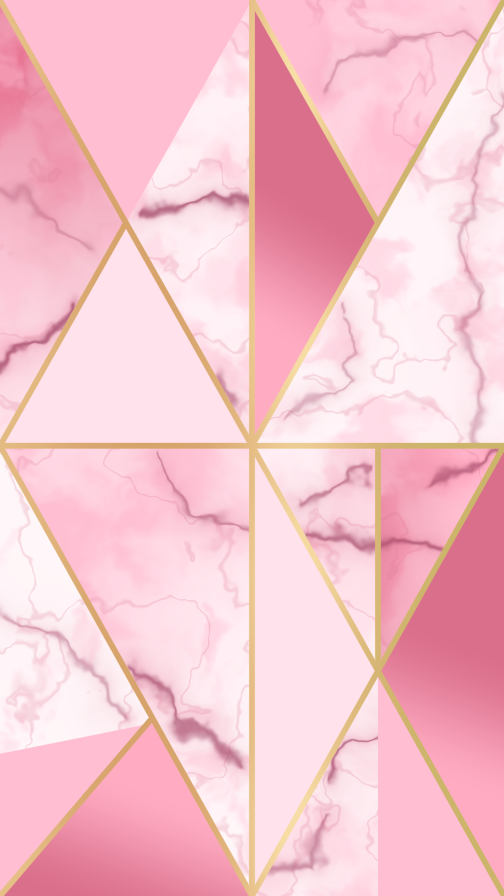
A WebGL 1 fragment shader for this background:

```glsl
precision highp float;
// Geometric marble collage: four cells cut by diagonals into flat, satin and
// marble panels, divided by thin gold strips. Panels come from half-plane tests
// in each cell; marble is warped value noise with soft veins along bent paths.
uniform vec2 u_resolution;

const vec2 SHEET = vec2(9.0, 16.0);
const vec2 CENTRE = vec2(4.5, 8.04);
const vec2 JOINT = vec2(2.72, 3.18);
const float MULLION_X = 6.75;
const float STRIP_HALF = 0.052;

const vec3 WHITE = vec3(1.0, 0.965, 0.975);
const vec3 PALE = vec3(1.0, 0.885, 0.92);
const vec3 PINK = vec3(1.0, 0.745, 0.825);
const vec3 BLUSH = vec3(1.0, 0.675, 0.765);
const vec3 ROSE = vec3(0.855, 0.435, 0.545);
const vec3 PLUM = vec3(0.60, 0.25, 0.38);
const vec3 TAN = vec3(0.84, 0.64, 0.42);
const vec3 CREAM = vec3(0.97, 0.87, 0.65);
const vec3 OLIVE = vec3(0.80, 0.71, 0.42);

float hash(vec2 p) {
  return fract(sin(dot(p, vec2(127.1, 311.7))) * 43758.5);
}

float noise(vec2 p) {
  vec2 i = floor(p), f = fract(p);
  f = f * f * (3.0 - 2.0 * f);
  vec2 e = vec2(1.0, 0.0);
  return mix(mix(hash(i), hash(i + e.xy), f.x),
             mix(hash(i + e.yx), hash(i + e.xx), f.x), f.y);
}

float fbm(vec2 p) {
  float sum = 0.0, amp = 0.53;
  for (int i = 0; i < 4; i++) {
    sum += amp * noise(p);
    p = mat2(1.6, 1.2, -1.2, 1.6) * p + 4.7;
    amp *= 0.5;
  }
  return sum;
}

float segment(vec2 p, vec2 a, vec2 b) {
  vec2 ap = p - a, ab = b - a;
  return length(ap - ab * clamp(dot(ap, ab) / dot(ab, ab), 0.0, 1.0));
}

// Cloudy stone with a faint network of hairline veins
vec3 marble(vec2 w, vec3 tint, float cloudy) {
  float cloud = fbm(w * 0.9 + 3.0);
  vec3 c = mix(tint, WHITE, cloudy * smoothstep(0.35, 0.7, cloud));
  c = mix(c, PINK, 0.45 * smoothstep(0.5, 0.75, fbm(w * 1.3 + 21.0)));
  float hairline = 1.0 - smoothstep(0.0, 0.022, abs(fbm(w * 0.65 + 9.0) - 0.5));
  return mix(c, ROSE, 0.22 * hairline);
}

// Bent vein through a, m, b with a dark core and a soft halo
vec3 vein(vec3 c, vec2 w, vec2 a, vec2 m, vec2 b, float ink) {
  float d = min(segment(w, a, m), segment(w, m, b));
  float width = 0.025 + 0.13 * pow(noise(w * 2.3), 2.0);
  c = mix(c, ROSE, 0.38 * ink * exp(-4.5 * d));
  return mix(c, PLUM, 0.65 * ink * exp(-d * d / (width * width)));
}

// Satin gradient from BLUSH to ROSE along a direction
vec3 satin(vec2 p, vec2 dir, float light, float dark) {
  return mix(BLUSH, ROSE, smoothstep(light, dark, dot(p, dir)));
}

vec3 upperLeft(vec2 p, vec2 w, bool above, float rise, float px) {
  if (!above && rise < 0.0) return PALE;
  if (!above) {
    vec3 c = marble(w, mix(PALE, vec3(0.91, 0.46, 0.58), smoothstep(8.6, 15.2, p.y)), 0.25);
    c = vein(c, w, vec2(0.0, 12.6), vec2(0.9, 12.1), vec2(1.6, 11.6), 0.4);
    return vein(c, w, vec2(0.0, 9.3), vec2(0.8, 9.8), vec2(1.3, 10.6), 1.0);
  }
  vec3 c = marble(w, PALE, 0.8);
  c = vein(c, w, vec2(2.4, 12.0), vec2(3.5, 12.5), vec2(4.4, 12.3), 1.0);
  c = vein(c, w, vec2(3.9, 9.0), vec2(4.2, 8.6), vec2(4.5, 8.2), 0.7);
  return mix(c, PINK, smoothstep(-px, px, rise));
}

vec3 upperRight(vec2 p, vec2 w, bool above, float rise) {
  if (rise < 0.0) {
    vec3 c = marble(w, mix(WHITE, PALE, 0.2), 0.9);
    c = vein(c, w, vec2(8.9, 14.6), vec2(8.3, 11.8), vec2(8.6, 8.1), 0.42);
    return vein(c, w, vec2(6.0, 10.3), vec2(6.2, 9.2), vec2(5.2, 8.4), 0.45);
  }
  if (!above) return satin(p, vec2(0.5, 0.85), 10.8, 13.3);
  return vein(marble(w, PINK, 0.4), w, vec2(5.9, 14.5), vec2(7.1, 15.2), vec2(8.7, 15.2), 0.45);
}

vec3 lowerLeft(vec2 p, vec2 w, bool above, float px) {
  if (above) {
    vec3 c = marble(w, mix(PINK, WHITE, smoothstep(1.0, 6.0, p.x - 0.6 * p.y + 3.0)), 0.45);
    c = vein(c, w, vec2(2.9, 7.9), vec2(3.3, 6.9), vec2(4.5, 6.5), 0.65);
    return vein(c, w, vec2(2.4, 3.9), vec2(3.2, 3.5), vec2(4.4, 2.2), 0.85);
  }
  if (p.y * JOINT.x < p.x * JOINT.y) return satin(p, vec2(-0.35, -0.94), -2.8, -0.3);
  vec3 c = vein(marble(w, WHITE, 0.9), w, vec2(0.0, 5.0), vec2(1.2, 4.6), vec2(2.2, 3.3), 0.5);
  return mix(PINK, c, smoothstep(-px, px, p.y - 2.54 - 0.2 * p.x));
}

vec3 lowerRight(vec2 p, vec2 w, bool above, float rise, float px) {
  if (!above && rise > 0.0) return PALE;
  if (above && rise < 0.0) return satin(p, vec2(0.35, 0.94), 4.6, 7.2);
  if (!above) {
    vec3 c = marble(w, PALE, 0.7);
    c = vein(c, w, vec2(5.9, 2.2), vec2(6.3, 2.8), vec2(6.8, 3.1), 0.9);
    c = vein(c, w, vec2(4.7, 0.5), vec2(5.5, 0.6), vec2(5.7, 1.4), 0.65);
    return mix(c, PINK, smoothstep(-px, px, p.x - MULLION_X));
  }
  bool left = p.x < MULLION_X;
  vec3 c = marble(w, left ? PALE : mix(BLUSH, ROSE, 0.4 * (8.0 - p.x)), left ? 0.7 : 0.25);
  c = vein(c, w, vec2(5.4, 6.2), vec2(6.0, 6.4), vec2(8.0, 6.2), 0.9);
  c = vein(c, w, vec2(5.2, 6.8), vec2(6.0, 7.1), vec2(6.7, 7.8), 0.75);
  return vein(c, w, vec2(7.6, 7.2), vec2(8.2, 7.6), vec2(8.9, 7.9), 0.85);
}

// Distance to the nearest gold strip; low and size describe the current cell
float strips(vec2 p, vec2 cell, vec2 low, vec2 size) {
  vec2 top = low + vec2(0.0, size.y), mid = low + 0.5 * size;
  vec2 fallEnd = cell.x * cell.y > 0.5 ? mid : low + vec2(size.x, 0.0);
  vec2 riseEnd = cell.x > 0.5 ? low + size : (cell.y > 0.5 ? mid : JOINT);
  float d = min(segment(p, top, fallEnd), segment(p, low, riseEnd));
  d = min(d, min(abs(p.x - CENTRE.x), abs(p.y - CENTRE.y)));
  return min(d, segment(p, vec2(MULLION_X, CENTRE.y), vec2(MULLION_X, 0.5 * CENTRE.y)));
}

vec3 gold(vec2 p) {
  vec3 c = mix(TAN, OLIVE, smoothstep(5.0, 8.0, p.x));
  float shine = exp(-pow((p.x - 5.3) / 1.15, 2.0)) + 0.55 * exp(-p.x * p.x / 1.4);
  return mix(c, CREAM, shine * (0.85 + 0.15 * sin(p.y * 1.4)));
}

void main() {
  vec2 p = gl_FragCoord.xy / u_resolution * SHEET;
  float px = 0.75 * SHEET.y / u_resolution.y;
  vec2 w = p + 0.9 * (vec2(fbm(p * 1.3), fbm(p * 1.3 + 17.3)) - 0.5);

  // Cell-local position and the sides of both diagonals
  vec2 cell = step(CENTRE, p), low = cell * CENTRE;
  vec2 size = mix(CENTRE, SHEET - CENTRE, cell), g = (p - low) / size;
  bool above = g.x + g.y > 1.0;
  float rise = (g.y - g.x) * size.x * size.y / length(size);

  vec3 color;
  if (cell.y > 0.5) color = cell.x < 0.5 ? upperLeft(p, w, above, rise, px) : upperRight(p, w, above, rise);
  else color = cell.x < 0.5 ? lowerLeft(p, w, above, px) : lowerRight(p, w, above, rise, px);

  float edge = strips(p, cell, low, size) - STRIP_HALF;
  gl_FragColor = vec4(mix(gold(p), color, smoothstep(-px, px, edge)), 1.0);
}
```
